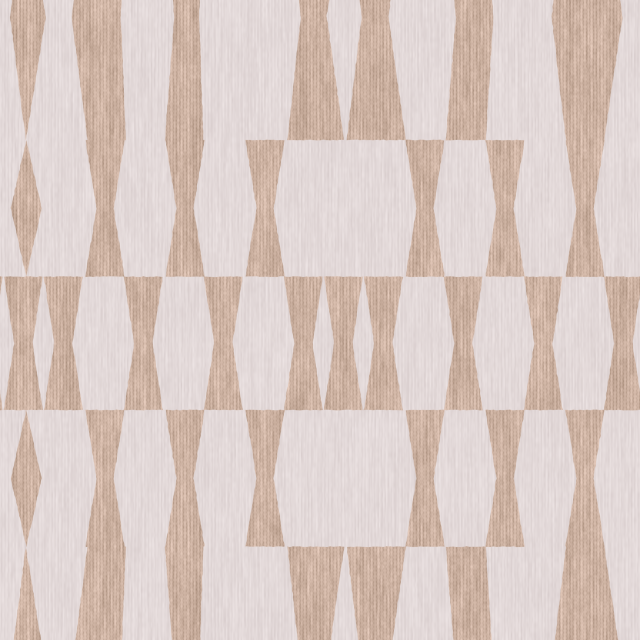
A Shadertoy shader for this pattern:

```glsl
// Tapered bands of woven tan grasscloth on a pale ribbed ground, mirrored vertically.
// Two rows place waisted bands on a 16-slot lattice by bit mask; the third holds
// long bands with freely slanted sides. Thread noise gives both cloths their grain.

const float TILE = 768.0;   // design units across the canvas

float hash(vec2 p) {
    vec3 q = fract(vec3(p.xyx) * 0.1031);
    q += dot(q, q.yzx + 33.33);
    return fract((q.x + q.y) * q.z);
}

float noise(vec2 p) {
    vec2 i = floor(p), f = fract(p);
    f = f * f * (3.0 - 2.0 * f);
    return mix(mix(hash(i), hash(i + vec2(1, 0)), f.x),
               mix(hash(i + vec2(0, 1)), hash(i + vec2(1, 1)), f.x), f.y);
}

// Coverage of a band between two x positions
float span(float x, float left, float right, float aa) {
    return smoothstep(-aa, aa, x - left) * smoothstep(-aa, aa, right - x);
}

// Bands of one half width, centred on the lattice slots set in the mask
float latticeBands(float x, float start, int mask, float halfWidth, float aa) {
    float u = x - start + 24.0;
    int slot = int(mod(floor(u / 48.0), 16.0));
    float d = abs(mod(u, 48.0) - 24.0);
    return float((mask >> slot) & 1) * smoothstep(-aa, aa, halfWidth - d);
}

// Long bands: left and right sides at the row edge, then at the mirror line
float longBands(float x, float t, float aa) {
    vec4 bands[7] = vec4[7](
        vec4(31, 31, 12, 55), vec4(105, 151, 86, 145), vec4(198, 244, 209, 239),
        vec4(345, 413, 361, 392), vec4(416, 487, 434, 466),
        vec4(535, 583, 547, 592), vec4(679, 725, 662, 747));
    float cover = 0.0;
    for (int i = 0; i < 7; i++) {
        vec2 sides = mix(bands[i].xy, bands[i].zw, t);
        cover = max(cover, span(x, sides.x, sides.y, aa));
    }
    return cover;
}

float bandMask(vec2 p, float aa) {
    // Distance from the centre of the middle row, folded at the far mirror line
    float v = abs(p.y - 356.0);
    v = 392.0 - abs(392.0 - v);
    float x = mod(p.x, TILE);

    float middle = latticeBands(x, 28.0, 0xABAB, mix(11.0, 23.3, v / 80.0), aa);

    float flare = abs(v - 162.0) / 82.0;
    float side = latticeBands(x, 30.0, 0x5454, mix(10.3, 23.5, flare), aa);
    float diamond = 18.5 * (1.0 - flare);
    side = max(side, span(x, 31.5 - diamond, 31.5 + diamond, aa));

    float outer = longBands(x, clamp((v - 244.0) / 148.0, 0.0, 1.0), aa);

    float cover = mix(middle, side, smoothstep(80.0 - aa, 80.0 + aa, v));
    return mix(cover, outer, smoothstep(244.0 - aa, 244.0 + aa, v));
}

// Pale ground: fine, long vertical ribs
vec3 paleCloth(vec2 p) {
    float rib = cos(p.x * 6.2832 / 4.0);
    float streak = noise(vec2(p.x / 1.7, p.y / 28.0)) - 0.5;
    float fleck = noise(p / vec2(1.8, 6.0) + 71.0) - 0.5;
    float shade = 0.011 * rib + 0.045 * streak + 0.025 * fleck;
    return vec3(0.888, 0.849, 0.848) + shade * vec3(0.9, 1.0, 1.0);
}

// Tan weave: upright threads with beaded stitches and uneven dye
vec3 tanCloth(vec2 p) {
    float thread = floor(p.x / 4.0);
    float ridge = cos((p.x / 4.0 - thread - 0.5) * 6.2832);
    float bead = cos(p.y * 6.2832 / 4.5 + thread * 3.1416);
    float dye = hash(vec2(thread, 5.0)) - 0.5;
    float streak = noise(vec2(p.x / 2.2, p.y / 22.0) + 19.0) - 0.5;
    float fleck = noise(p / vec2(2.0, 4.0) + 43.0) - 0.5;
    float patchy = noise(p / vec2(14.0, 45.0)) - 0.5;
    float s = 0.59 + 0.17 * ridge + 0.10 * bead * (0.6 - 0.4 * ridge)
            + 0.20 * dye + 0.40 * streak + 0.30 * fleck + 0.16 * patchy;
    return mix(vec3(0.68, 0.575, 0.505), vec3(0.88, 0.775, 0.715), clamp(s, -0.1, 1.1));
}

void mainImage(out vec4 fragColor, in vec2 fragCoord) {
    vec2 p = fragCoord / iResolution.y * TILE;
    float aa = 0.75 * TILE / iResolution.y;

    // Fibres fray the cut edges very slightly
    vec2 fray = vec2(noise(p / vec2(3.0, 5.0)) - 0.5, noise(p / 4.0 + 9.0) - 0.5);
    float cover = bandMask(p + fray, aa);

    fragColor = vec4(mix(paleCloth(p), tanCloth(p), cover), 1.0);
}
```
